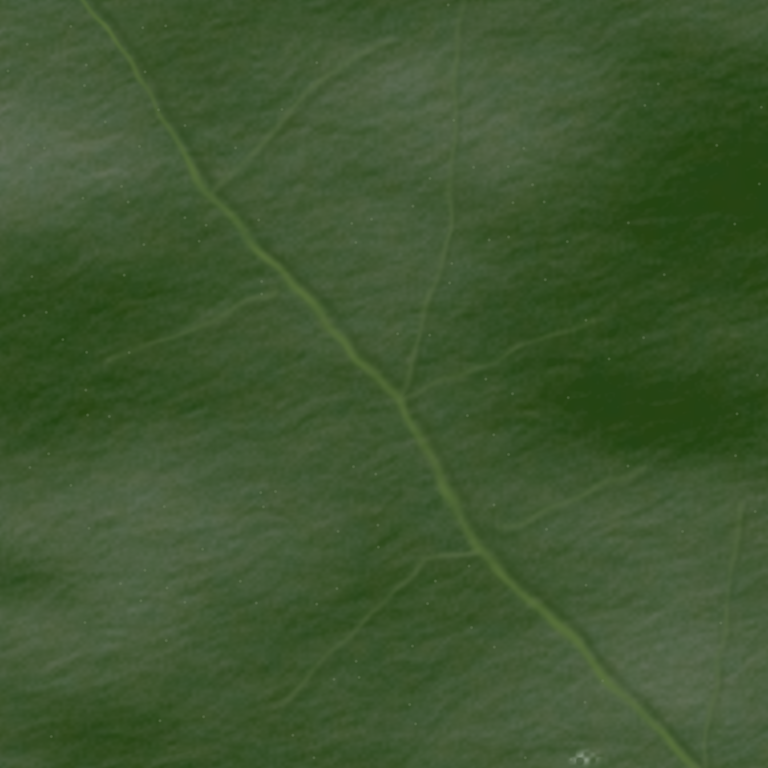
Write a Shadertoy shader that draws this texture.

```glsl
float hash(vec2 p) {
    vec3 q = fract(vec3(p.xyx) * 0.1031);
    q += dot(q, q.yzx + 33.33);
    return fract((q.x + q.y) * q.z);
}

float noise(vec2 p) {
    vec2 i = floor(p), f = fract(p);
    f = f * f * (3.0 - 2.0 * f);
    return mix(mix(hash(i), hash(i + vec2(1, 0)), f.x),
               mix(hash(i + vec2(0, 1)), hash(i + vec2(1, 1)), f.x), f.y);
}

float fbm(vec2 p) {
    float sum = 0.0, amp = 0.5;
    for (int i = 0; i < 4; i++) {
        sum += amp * noise(p);
        p = mat2(1.6, 1.1, -1.1, 1.6) * p + 17.3;
        amp *= 0.5;
    }
    return sum;
}

// Soft elliptical patch
float patchAt(vec2 p, vec2 center, vec2 radius) {
    vec2 d = (p - center) / radius;
    return exp(-dot(d, d));
}

float segmentDist(vec2 p, vec2 a, vec2 b) {
    vec2 ab = b - a;
    return length(p - a - ab * clamp(dot(p - a, ab) / dot(ab, ab), 0.0, 1.0));
}

float midribDist(vec2 p) {
    vec2 rib[8] = vec2[8](vec2(0.10, 1.01), vec2(0.19, 0.89), vec2(0.255, 0.77), vec2(0.36, 0.65),
                          vec2(0.52, 0.48), vec2(0.62, 0.29), vec2(0.75, 0.16), vec2(0.91, -0.01));
    float d = 1.0;
    for (int i = 0; i < 7; i++) d = min(d, segmentDist(p, rib[i], rib[i + 1]));
    return d;
}

float sideVeinDist(vec2 p) {
    vec4 veins[10] = vec4[10](
        vec4(0.28, 0.75, 0.40, 0.88), vec4(0.40, 0.88, 0.51, 0.95),
        vec4(0.52, 0.48, 0.585, 0.70), vec4(0.585, 0.70, 0.60, 1.0),
        vec4(0.52, 0.48, 0.77, 0.585), vec4(0.36, 0.62, 0.14, 0.53),
        vec4(0.62, 0.285, 0.55, 0.27), vec4(0.55, 0.27, 0.37, 0.085),
        vec4(0.65, 0.31, 0.84, 0.39), vec4(0.915, 0.0, 0.965, 0.34));
    float d = 1.0;
    for (int i = 0; i < 10; i++) d = min(d, segmentDist(p, veins[i].xy, veins[i].zw));
    return d;
}

// Height of the crinkled surface, stretched sideways
float wrinkles(vec2 p) {
    p += 0.016 * vec2(noise(p * 17.0), noise(p * 17.0 + 40.0));
    p.y -= 0.25 * p.x;
    return fbm(p * vec2(21.0, 46.0)) + 0.35 * noise(p * vec2(60.0, 115.0));
}

void mainImage(out vec4 fragColor, in vec2 fragCoord) {
    vec2 p = fragCoord / iResolution.xy;
    vec2 warped = p + 0.07 * (vec2(fbm(p * 6.0), fbm(p * 6.0 + 31.0)) - 0.47);

    // Broad sheen and deep green patches
    float tone = 0.50 + 0.75 * (fbm(p * vec2(4.0, 9.0) + 5.0) - 0.47);
    tone += 0.42 * patchAt(warped, vec2(0.02, 0.82), vec2(0.20, 0.16));
    tone += 0.36 * patchAt(warped, vec2(0.65, 0.90), vec2(0.18, 0.09));
    tone += 0.42 * patchAt(warped, vec2(0.18, 0.32), vec2(0.32, 0.07));
    tone += 0.34 * patchAt(warped, vec2(0.15, 0.19), vec2(0.17, 0.10));
    tone += 0.28 * patchAt(warped, vec2(0.90, 0.17), vec2(0.17, 0.14));
    tone += 0.20 * patchAt(warped, vec2(0.50, 0.68), vec2(0.17, 0.16));
    tone -= 0.45 * patchAt(warped, vec2(0.98, 0.76), vec2(0.24, 0.20));
    tone -= 0.42 * patchAt(warped, vec2(0.06, 0.57), vec2(0.28, 0.13));
    tone -= 0.40 * patchAt(warped, vec2(0.85, 0.47), vec2(0.25, 0.10));
    tone -= 0.52 * patchAt(warped, vec2(0.04, 0.25), vec2(0.11, 0.05));
    tone -= 0.32 * patchAt(warped, vec2(0.48, 0.22), vec2(0.17, 0.06));
    tone -= 0.38 * patchAt(warped, vec2(0.10, 0.03), vec2(0.20, 0.08));

    // Crinkles lit from above, fine grain
    float relief = wrinkles(p) - wrinkles(p + vec2(-0.003, 0.008));
    tone += 0.42 * relief + 0.16 * (noise(p * 190.0) - 0.5);

    vec3 deepGreen = vec3(0.155, 0.272, 0.085);
    vec3 hazyGreen = vec3(0.350, 0.415, 0.310);
    vec3 color = mix(deepGreen, hazyGreen, clamp(tone, -0.05, 1.12));
    color.rb += 0.02 * (vec2(noise(p * 45.0), noise(p * 45.0 + 70.0)) - 0.5);

    // Veins with a shaded side
    vec2 wobble = p + 0.010 * (vec2(noise(p * 28.0), noise(p * 28.0 + 9.0)) - 0.5);
    float ribWidth = mix(0.0065, 0.0035, smoothstep(0.65, 0.95, p.y));
    float broken = 0.45 + 0.55 * noise(p * 36.0 + 3.0);
    float rib = exp(-pow(midribDist(wobble) / ribWidth, 2.0));
    float ribShade = exp(-pow(midribDist(wobble - vec2(0.010, 0.007)) / 0.007, 2.0));
    float side = exp(-pow(sideVeinDist(wobble) / 0.0045, 2.0));
    float sideShade = exp(-pow(sideVeinDist(wobble + vec2(-0.004, 0.009)) / 0.006, 2.0));
    color = mix(color, vec3(0.17, 0.27, 0.10), 0.50 * ribShade * broken + 0.25 * sideShade * broken);
    color = mix(color, vec3(0.35, 0.43, 0.27), 0.55 * side * broken);
    color = mix(color, vec3(0.35, 0.45, 0.23), 0.90 * rib * broken);

    // Scattered pale flecks
    vec2 cell = floor(p * 40.0);
    vec2 spot = 0.25 + 0.5 * vec2(hash(cell + 3.0), hash(cell + 91.0));
    float fleck = smoothstep(0.12, 0.02, length(fract(p * 40.0) - spot)) * step(0.91, hash(cell + 57.0));
    color = mix(color, vec3(0.45, 0.52, 0.39), 0.45 * fleck);

    // Bright chip at the lower edge
    float chip = patchAt(wobble, vec2(0.765, 0.014), vec2(0.014, 0.007));
    color = mix(color, vec3(0.62, 0.68, 0.60), chip * smoothstep(0.25, 0.65, noise(p * 110.0)));

    fragColor = vec4(color, 1.0);
}
```
